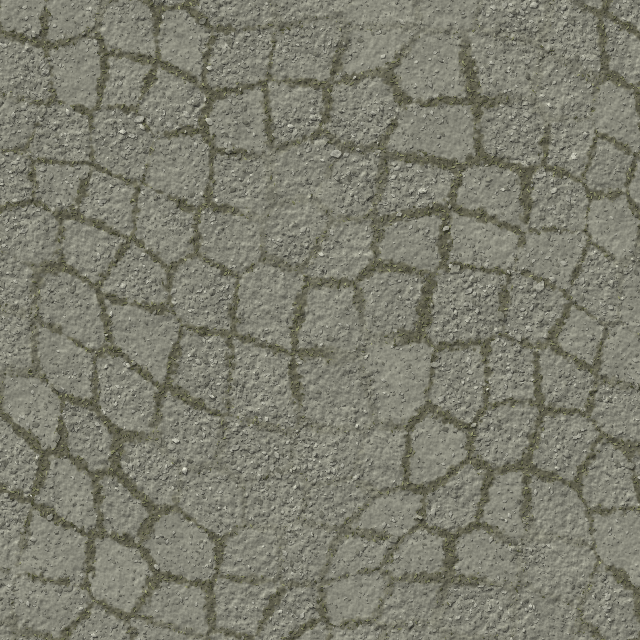
Write a Shadertoy shader that draws this texture.

```glsl
// Worn cobblestone paving: wavy rows of rough grey setts, gritty with loose gravel,
// with thin mossy joints. Setts are jittered Voronoi cells in a warped grid;
// gravel, pebbles and moss are scattered chips over a side-lit noise relief.

#define SETTS 10.5          // setts across the canvas
#define JITTER 0.46         // irregularity of the setts
#define JOINT 0.052         // half width of a joint, in setts
#define SHADOW 0.36         // darkness below a chip
#define RELIEF 0.95         // contrast of the rough stone surface
#define STONE vec3(0.525, 0.525, 0.475)
#define CHIP_DARK vec3(0.43, 0.43, 0.38)
#define CHIP_LIGHT vec3(0.66, 0.66, 0.61)
#define SOIL vec3(0.35, 0.345, 0.275)
#define MOSS_DARK vec3(0.29, 0.295, 0.20)
#define MOSS_LIGHT vec3(0.53, 0.54, 0.40)

// Integer hash: three random values from 0 to 1
vec3 hash(vec2 p, float seed) {
    uvec3 v = uvec3(ivec3(vec3(p, seed))) * 1664525u + 1013904223u;
    for (int i = 0; i < 2; i++) {
        v.x += v.y * v.z;
        v.y += v.z * v.x;
        v.z += v.x * v.y;
        v ^= v >> 16u;
    }
    return vec3(v & 0xffffu) / 65535.0;
}

float noise(vec2 p) {
    vec2 c = floor(p), f = fract(p);
    f = f * f * (3.0 - 2.0 * f);
    float low = mix(hash(c, 7.0).x, hash(c + vec2(1, 0), 7.0).x, f.x);
    float high = mix(hash(c + vec2(0, 1), 7.0).x, hash(c + vec2(1, 1), 7.0).x, f.x);
    return mix(low, high, f.y);
}

float fbm(vec2 p) {
    float sum = 0.0, weight = 0.5;
    for (int i = 0; i < 4; i++) {
        sum += weight * noise(p);
        p = mat2(1.6, 1.2, -1.2, 1.6) * p + 17.0;
        weight *= 0.5;
    }
    return sum / 0.9375;
}

// Bends the canvas so that the rows of setts sag and slope
vec2 pavingWarp(vec2 uv) {
    float row = uv.y + 0.2 * uv.x + 0.03 * sin(7.4 * (uv.x - 0.15));
    float column = uv.x - 0.17 * uv.y;
    vec2 wobble = vec2(noise(uv * 3.5), noise(uv * 3.5 + 40.0)) - 0.5;
    return SETTS * (vec2(column, row) + 0.075 * wobble);
}

vec2 settCentre(vec2 id) {
    return id + 0.5 + JITTER * (hash(id, 1.0).xy - 0.5) + vec2(0.4 * hash(id.yy, 2.0).x, 0.0);
}

// Distance to the nearest joint (x) and a random value of the sett (y)
vec2 setts(vec2 p) {
    vec2 cell = floor(p), nearest = cell, toNearest = vec2(9.0);
    for (int k = 0; k < 25; k++) {
        vec2 id = cell + vec2(k % 5 - 2, k / 5 - 2);
        vec2 d = settCentre(id) - p;
        if (dot(d, d) < dot(toNearest, toNearest)) { toNearest = d; nearest = id; }
    }
    float edge = 9.0;
    for (int k = 0; k < 25; k++) {
        vec2 id = cell + vec2(k % 5 - 2, k / 5 - 2);
        vec2 d = settCentre(id) - p;
        if (id != nearest) edge = min(edge, dot(0.5 * (d + toNearest), normalize(d - toNearest)));
    }
    return vec2(edge, hash(nearest, 3.0).x);
}

// A slab with one slanted, broken side
float chipDistance(vec2 p, float radius, float aspect) {
    p.y *= aspect;
    vec2 q = abs(p);
    return max(max(max(q.x, q.y), 0.78 * (q.x + q.y)), dot(p, vec2(0.95, 1.15))) - radius;
}

// Lays randomly turned, lit chips with soft shadows over the ground
vec3 scatter(vec3 ground, vec2 uv, float scale, float density, float aspect, vec3 dark, vec3 light) {
    vec2 p = uv * scale;
    float blur = 0.5 * scale / iResolution.y;
    for (int k = 0; k < 9; k++) {
        vec2 id = floor(p) + vec2(k % 3 - 1, k / 3 - 1);
        vec3 place = hash(id, scale), look = hash(id, scale + 1.0);
        float radius = mix(0.22, 0.65, place.z * place.z) * smoothstep(look.x, look.x + 0.15, density * 1.15);
        if (radius < 0.06) continue;
        vec2 d = p - id - place.xy;
        float angle = 6.2832 * look.y;
        mat2 turn = mat2(cos(angle), -sin(angle), sin(angle), cos(angle));
        float body = chipDistance(turn * d, radius, aspect);
        float shade = chipDistance(turn * (d + vec2(-0.1, 0.16)), radius, aspect);
        ground *= 1.0 - SHADOW * (1.0 - smoothstep(-blur, blur + 0.1, shade));
        vec3 tone = mix(dark, light, look.z) * (1.0 + 0.14 * dot(d, vec2(-0.5, 0.85)) / radius);
        ground = mix(ground, tone, 1.0 - smoothstep(-blur, blur, body));
    }
    return ground;
}

void mainImage(out vec4 fragColor, in vec2 fragCoord) {
    vec2 uv = fragCoord / iResolution.y;
    vec2 sett = setts(pavingWarp(uv));
    float edge = sett.x + 0.15 * (fbm(uv * 40.0) - 0.5) + 0.10 * (noise(uv * 170.0) - 0.5);

    // Joints vary in width and vanish under grit in places
    float width = JOINT * (0.4 + 1.2 * noise(uv * 10.0 + 5.0));
    float open = smoothstep(0.2, 0.6, noise(uv * 7.0 + 21.0));
    float joint = (1.0 - smoothstep(width - 0.03, width + 0.05, edge)) * mix(0.25, 1.0, open);

    // Some setts are swept bare, the others lie under patches of grit
    float bare = smoothstep(0.55, 0.9, sett.y) * smoothstep(0.02, 0.16, edge);
    float grit = smoothstep(0.25, 0.7, fbm(uv * 15.0 + 60.0)) * (1.0 - 0.65 * bare);
    vec3 color = STONE * (0.92 + 0.16 * fbm(uv * 26.0) + 0.03 * bare);

    // Gravel, soil and moss, then stray stones on top
    color = scatter(color, uv, 170.0, 0.15 + 0.5 * grit, 1.5, CHIP_DARK, CHIP_LIGHT);
    color = scatter(color, uv, 100.0, 0.06 + 0.36 * grit, 1.6, CHIP_DARK, CHIP_LIGHT);
    color = mix(color, SOIL, 0.85 * joint);
    color = scatter(color, uv, 150.0, 0.8 * joint, 2.4, MOSS_DARK, MOSS_LIGHT);
    color = scatter(color, uv, 64.0, 0.03 + 0.13 * grit, 1.5, CHIP_DARK * 1.1, CHIP_LIGHT);
    color = scatter(color, uv, 36.0, 0.035, 1.6, STONE, CHIP_LIGHT * 1.04);

    // Rough surface lit from the upper left, with fine speckle
    vec2 toLight = vec2(-0.0016, 0.0024);
    float slope = fbm(uv * 120.0) - fbm((uv + toLight) * 120.0);
    float speckle = noise(uv * 330.0 + 9.0) - 0.5;
    color *= 1.0 + RELIEF * (1.0 - 0.45 * bare) * slope + 0.15 * speckle;
    fragColor = vec4(clamp(color, 0.0, 1.0), 1.0);
}
```
